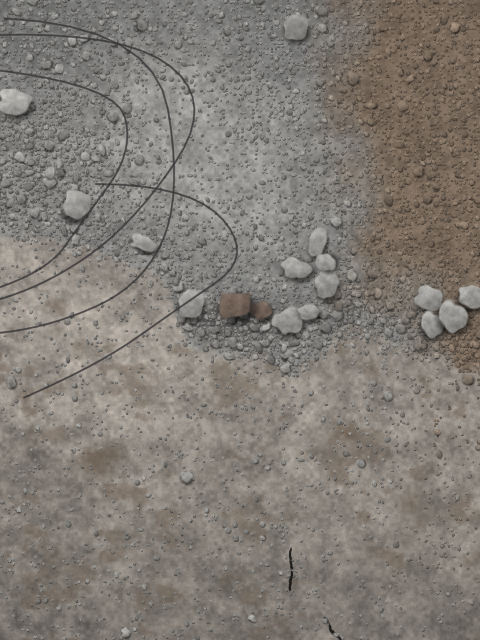
A Shadertoy shader for this texture:

```glsl
#define SLAB vec3(0.565, 0.54, 0.51)
#define DUST vec3(0.60, 0.595, 0.58)
#define GRAVEL vec3(0.47, 0.47, 0.465)
#define SOIL vec3(0.46, 0.39, 0.325)
#define ROCK vec3(0.61, 0.605, 0.59)
#define COBBLE vec3(0.45, 0.39, 0.35)
#define WIRE_TINT vec3(0.22, 0.21, 0.215)
#define WIRE_WIDTH 0.0019
#define GRAIN 0.42

float hash(vec2 p) {
    return fract(sin(dot(p, vec2(127.1, 311.7))) * 43758.5453);
}

float noise(vec2 p) {
    vec2 i = floor(p), f = fract(p);
    f = f * f * (3.0 - 2.0 * f);
    return mix(mix(hash(i), hash(i + vec2(1, 0)), f.x),
               mix(hash(i + vec2(0, 1)), hash(i + 1.0), f.x), f.y);
}

// Layered noise centred on zero
float fbm(vec2 p) {
    float sum = -0.48, amp = 0.5;
    for (int i = 0; i < 5; i++) {
        sum += amp * noise(p);
        p = mat2(1.6, 1.2, -1.2, 1.6) * p + 7.3;
        amp *= 0.5;
    }
    return sum;
}

float blob(vec2 p, vec2 c, vec2 r) {
    vec2 q = (p - c) / r;
    return exp(-dot(q, q));
}

// Height of the broken slab border
float slabEdge(float x) {
    return 0.86 - 0.28 * x - 0.13 * smoothstep(0.31, 0.42, x) + 0.11 * smoothstep(0.6, 0.75, x);
}

float bareness(vec2 p) {
    return min(1.0, blob(p, vec2(0.36, 1.08), vec2(0.13, 0.2)) + 0.7 * blob(p, vec2(0.52, 0.95), vec2(0.17, 0.14)));
}

float soilAmount(vec2 p) {
    return smoothstep(0.6, 0.88, p.x + 0.25 * (p.y - 1.1) + 0.45 * fbm(p * 7.0));
}

// Chance of loose stones at a place
float rubble(vec2 p) {
    float above = p.y - slabEdge(p.x);
    float rim = blob(vec2(above, 0), vec2(0.05, 0), vec2(0.06)) * smoothstep(0.28, 0.38, p.x);
    float heap = blob(p, vec2(0.08, 0.96), vec2(0.15, 0.13));
    float loose = (0.42 + 0.5 * (rim + heap)) * (1.0 - 0.75 * bareness(p));
    return mix(0.06, loose, smoothstep(-0.03, 0.02, above));
}

void stone(inout vec3 col, vec2 p, vec2 c, vec2 r, vec3 tint) {
    vec2 d = p - c;
    if (length(d) > 2.2 * max(r.x, r.y)) return;
    float seed = hash(c), turn = (seed - 0.5) * 1.2;
    vec2 q = mat2(cos(turn), -sin(turn), sin(turn), cos(turn)) * d / r;
    col *= 0.5 + 0.5 * smoothstep(0.75, 1.4, length(q + vec2(-0.1, 0.25)));
    vec2 a = pow(abs(q) + 0.001, vec2(2.6));
    float shape = pow(a.x + a.y, 0.385) + 0.45 * (noise(q * 1.7 + seed * 90.0) - 0.5);
    float soft = 1.2 / (iResolution.x * min(r.x, r.y));
    float light = clamp(dot(d / r, vec2(-0.25, 0.6)), -0.7, 0.7);
    float facet = noise(q * 2.2 + seed * 50.0) - 0.5;
    vec3 face = tint * (0.97 + 0.24 * light + 0.16 * facet + 0.3 * fbm(p * 130.0));
    col = mix(col, face, 1.0 - smoothstep(0.95 - soft, 0.95 + soft, shape));
}

// Jittered grid of loose stones; rarity thins the larger ones
void pebbles(inout vec3 col, vec2 p, float scale, float rarity) {
    for (int n = 0; n < 9; n++) {
        vec2 cell = floor(p * scale) + vec2(n % 3 - 1, n / 3 - 1);
        vec2 rnd = vec2(hash(cell + scale), hash(cell + scale + 41.0));
        vec2 c = (cell + 0.15 + 0.7 * rnd) / scale;
        if (hash(cell + 17.0) > pow(rubble(c), rarity)) continue;
        vec3 tint = mix(ROCK * 0.92, SOIL * 1.08, 0.8 * soilAmount(c));
        stone(col, p, c, (0.2 + 0.25 * rnd.yx) / scale, tint * (0.82 + 0.34 * hash(cell + 5.0)));
    }
}

float segment(vec2 p, vec2 a, vec2 b) {
    vec2 d = b - a;
    return length(p - a - d * clamp(dot(p - a, d) / dot(d, d), 0.0, 1.0));
}

// Smooth spline guided by six points
void wire(inout vec3 col, vec2 p, vec2 g[6]) {
    float dist = 1.0, px = 0.8 / iResolution.x;
    vec2 last = 0.5 * (g[0] + g[1]);
    for (int i = 0; i < 32; i++) {
        int k = i / 8;
        float t = float(i % 8 + 1) / 8.0;
        vec2 next = mix(mix(g[k], g[k + 1], 0.5 + 0.5 * t), mix(g[k + 1], g[k + 2], 0.5 * t), t);
        dist = min(dist, segment(p, last, next));
        last = next;
    }
    col = mix(col, WIRE_TINT, 0.85 * (1.0 - smoothstep(WIRE_WIDTH - px, WIRE_WIDTH + px, dist)));
}

void mainImage(out vec4 fragColor, in vec2 fragCoord) {
    vec2 p = fragCoord / iResolution.x;
    float broad = fbm(p * 6.0), mid = fbm(p * 28.0 + 9.0), fine = fbm(p * 120.0);
    // Loose ground
    vec3 ground = mix(GRAVEL, DUST, clamp(bareness(p) + 0.35 + 0.8 * broad - 0.5 * smoothstep(1.1, 1.33, p.y), 0.0, 1.0));
    ground = mix(ground, SOIL, 0.85 * soilAmount(p)) * (1.0 + 0.3 * mid + GRAIN * fine);
    ground *= 1.0 - 0.4 * blob(p, vec2(0.48, 0.665), vec2(0.12, 0.035));
    // Worn slab with stains
    vec3 slab = SLAB * mix(0.86, 1.06, smoothstep(0.0, 0.7, p.y)) * (1.0 + 0.25 * broad + 0.45 * mid + GRAIN * fine);
    float stain = 0.5 * smoothstep(0.07, 0.22, fbm(p * vec2(17, 23) + 31.0)) + blob(p, vec2(0.205, 0.37), vec2(0.035, 0.03))
        + 0.6 * blob(p, vec2(0.855, 0.285), vec2(0.025)) + 0.5 * blob(p, vec2(0.725, 0.42), vec2(0.025));
    slab = mix(slab, SOIL * 0.85, clamp(stain * (0.7 + mid), 0.0, 0.7));
    float border = p.y - slabEdge(p.x) + 0.07 * mid + 0.06 * broad;
    vec3 col = mix(slab, ground, smoothstep(-0.012, 0.012, border));
    // Cracks
    vec2 w = p + vec2(0.025 * mid, 0);
    float crack = min(segment(w, vec2(0.613, 0.19), vec2(0.602, 0.105)), segment(w, vec2(0.675, 0.045), vec2(0.71, 0)));
    col *= 0.25 + 0.75 * smoothstep(0.001, 0.004, crack);
    for (float k = 0.0; k < 3.0; k++) pebbles(col, p, 130.0 * pow(0.53, k), 0.8 + 0.45 * k * k);
    // Large rocks: centre and radii
    vec4 rocks[12] = vec4[12](
        vec4(0.16, 0.906, 0.028, 0.031), vec4(0.3, 0.826, 0.028, 0.016), vec4(0.4, 0.7, 0.026, 0.028),
        vec4(0.6, 0.663, 0.028, 0.028), vec4(0.644, 0.682, 0.022, 0.016), vec4(0.62, 0.774, 0.031, 0.022),
        vec4(0.663, 0.828, 0.019, 0.028), vec4(0.682, 0.741, 0.024, 0.031), vec4(0.894, 0.712, 0.027, 0.023),
        vec4(0.98, 0.713, 0.028, 0.024), vec4(0.9, 0.658, 0.026, 0.026), vec4(0.943, 0.675, 0.033, 0.031));
    for (int i = 0; i < 12; i++) stone(col, p, rocks[i].xy, rocks[i].zw, ROCK);
    stone(col, p, vec2(0.03, 1.12), vec2(0.036, 0.026), ROCK * 1.08);
    stone(col, p, vec2(0.618, 1.276), vec2(0.025), ROCK * 0.92);
    stone(col, p, vec2(0.68, 0.788), vec2(0.02), ROCK);
    stone(col, p, vec2(0.388, 0.34), vec2(0.013), ROCK);
    stone(col, p, vec2(0.545, 0.686), vec2(0.02), COBBLE);
    stone(col, p, vec2(0.493, 0.698), vec2(0.036, 0.03), COBBLE);
    // Tangled wires
    wire(col, p, vec2[6](vec2(-0.1, 0.44), vec2(0.2, 0.57), vec2(0.37, 0.69), vec2(0.53, 0.8), vec2(0.4, 0.95), vec2(0, 0.95)));
    wire(col, p, vec2[6](vec2(-0.1, 0.63), vec2(0.1, 0.65), vec2(0.3, 0.74), vec2(0.38, 0.93), vec2(0.32, 1.28), vec2(-0.3, 1.31)));
    wire(col, p, vec2[6](vec2(-0.1, 0.7), vec2(0.1, 0.77), vec2(0.17, 0.87), vec2(0.28, 1.02), vec2(0.24, 1.16), vec2(-0.3, 1.22)));
    wire(col, p, vec2[6](vec2(-0.1, 0.68), vec2(0.1, 0.74), vec2(0.28, 0.87), vec2(0.45, 1.12), vec2(0.26, 1.27), vec2(-0.3, 1.25)));
    fragColor = vec4(col, 1);
}
```
